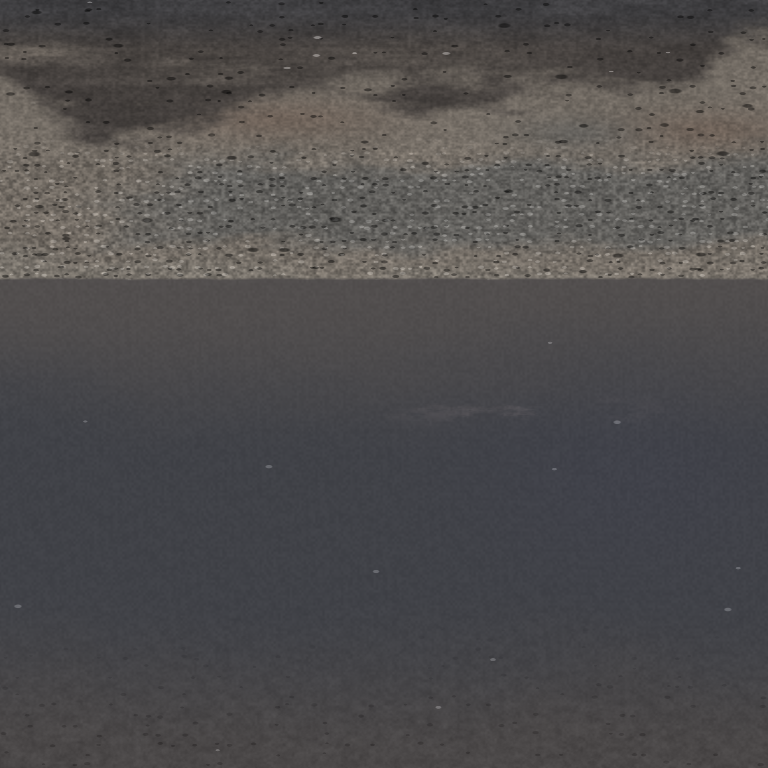
This texture is drawn by a three.js fragment shader. Its source:

```glsl
varying vec2 vUv;

const float ROAD_EDGE = 0.637;
const float EDGE_SOFTNESS = 0.0022;
const vec3 ROAD_NEAR = vec3(0.292, 0.280, 0.280);
const vec3 ROAD_MIDDLE = vec3(0.252, 0.258, 0.280);
const vec3 ROAD_FAR = vec3(0.322, 0.308, 0.306);
const vec3 SAND = vec3(0.455, 0.428, 0.397);
const vec3 RUST = vec3(0.435, 0.375, 0.335);
const vec3 GRAVEL = vec3(0.375, 0.372, 0.362);
const vec3 CURB_DUST = vec3(0.485, 0.465, 0.435);
const vec3 SOIL = vec3(0.265, 0.247, 0.237);
const vec3 SOIL_TOP = vec3(0.245, 0.243, 0.252);
const vec3 DRY_SOIL = vec3(0.385, 0.360, 0.335);
const float ROAD_GRAIN = 0.032;
const float GRAVEL_GRAIN = 0.38;

float hash(vec2 p) {
  return fract(sin(dot(p, vec2(127.1, 311.7))) * 43758.5453);
}

float noise(vec2 p) {
  vec2 i = floor(p), f = fract(p);
  f = f * f * (3.0 - 2.0 * f);
  return mix(mix(hash(i), hash(i + vec2(1.0, 0.0)), f.x),
             mix(hash(i + vec2(0.0, 1.0)), hash(i + vec2(1.0, 1.0)), f.x), f.y);
}

// Layered noise centred on zero
float fbm(vec2 p) {
  float sum = 0.0, amplitude = 0.5;
  for (int i = 0; i < 5; i++) {
    sum += amplitude * (noise(p) - 0.5);
    p = p * 2.03 + vec2(17.3, 9.1);
    amplitude *= 0.55;
  }
  return sum;
}

// Soft elliptical patch
float blob(vec2 p, vec2 centre, vec2 radius) {
  vec2 d = (p - centre) / radius;
  return exp(-dot(d, d));
}

// One randomly placed pebble in some cells of a grid
float pebbles(vec2 p, vec2 grid, float chance, float size) {
  vec2 q = p * grid, cell = floor(q);
  vec2 centre = 0.3 + 0.4 * vec2(hash(cell + 3.7), hash(cell + 8.2));
  float radius = size * (0.5 + 0.5 * hash(cell + 5.9));
  float d = length((fract(q) - centre) / vec2(1.2, 0.8));
  return step(hash(cell + 1.3), chance) * (1.0 - smoothstep(radius * 0.5, radius, d));
}

vec3 road(vec2 p) {
  float wobble = fbm(p * vec2(4.0, 7.0)) * 0.08;
  vec3 color = mix(ROAD_NEAR, ROAD_MIDDLE, smoothstep(0.0, 0.24, p.y + wobble));
  color = mix(color, ROAD_FAR, smoothstep(0.40, 0.635, p.y + wobble));
  color += vec3(0.0, 0.0, 0.010) * blob(p, vec2(0.82, 0.37), vec2(0.2, 0.12));

  // Asphalt grain, coarser towards the viewer
  float nearness = 1.0 - smoothstep(0.0, 0.25, p.y);
  float fine = noise(p * vec2(330.0, 300.0)) - 0.5;
  float coarse = fbm(p * vec2(95.0, 130.0));
  color += ROAD_GRAIN * (fine * 0.8 + coarse * (0.35 + 2.0 * nearness));

  // Worn marks and stray chips
  float scuff = blob(p, vec2(0.68, 0.464), vec2(0.15, 0.016));
  color += vec3(0.07, 0.058, 0.055) * scuff * smoothstep(0.0, 0.3, fbm(p * vec2(25.0, 75.0)));
  color += 0.16 * pebbles(p, vec2(13.0, 17.0), 0.07, 0.075);
  color -= 0.06 * nearness * pebbles(p, vec2(65.0, 80.0), 0.15, 0.3);
  return color;
}

vec3 verge(vec2 p) {
  float drift = fbm(p * vec2(7.0, 22.0));
  float streak = fbm(p * vec2(18.0, 75.0) + 4.0);
  float grain = noise(p * vec2(210.0, 250.0)) - 0.5;
  grain += 0.6 * (noise(p * vec2(390.0, 430.0)) - 0.5);

  // Sandy strip with rusty stains
  vec3 color = SAND * (1.0 + 0.20 * drift);
  float rust = blob(p, vec2(0.36, 0.845), vec2(0.13, 0.025))
             + blob(p, vec2(0.92, 0.83), vec2(0.10, 0.025));
  color = mix(color, RUST, 0.65 * min(rust, 1.0));

  // Loose gravel belt and pale dust beside the road
  float belt = smoothstep(0.665, 0.705, p.y + 0.08 * drift)
             * (1.0 - smoothstep(0.775, 0.805, p.y + 0.06 * drift));
  belt *= smoothstep(0.08, 0.34, p.x + 0.3 * drift);
  color = mix(color, GRAVEL, 0.9 * belt);
  color = mix(color, CURB_DUST, 0.7 * (1.0 - smoothstep(0.638, 0.675, p.y + 0.08 * drift)));
  color = mix(color, GRAVEL, 0.65 * blob(p, vec2(0.75, 0.826), vec2(0.075, 0.02)));

  // Damp soil with an uneven lower boundary
  float boundary = 0.881 - 0.050 * blob(p, vec2(0.17, p.y), vec2(0.14, 1.0))
                 + 0.065 * smoothstep(0.88, 0.97, p.x)
                 + 0.045 * (1.0 - smoothstep(0.0, 0.07, p.x));
  float damp = smoothstep(-0.026, 0.026, p.y - boundary + 0.13 * drift + 0.035 * streak);
  vec3 soil = mix(SOIL, SOIL_TOP, smoothstep(0.93, 0.99, p.y));
  float dry = blob(p, vec2(0.04, 0.932), vec2(0.09, 0.018))
            + 0.7 * blob(p, vec2(0.28, 0.91), vec2(0.12, 0.025))
            + 0.55 * blob(p, vec2(0.55, 0.925), vec2(0.12, 0.025));
  soil = mix(soil, DRY_SOIL, clamp(dry * (0.65 + 1.8 * streak), 0.0, 1.0));
  soil *= 1.0 + 0.35 * streak;
  color = mix(color, soil, damp);

  // Mineral grain, dark gaps and bright stones
  float lowerBand = 1.0 - smoothstep(0.77, 0.84, p.y);
  color *= 1.0 + GRAVEL_GRAIN * grain * mix(0.55, 1.0, lowerBand);
  color *= 1.0 - 0.42 * pebbles(p, vec2(75.0, 110.0), 0.10 + 0.18 * lowerBand, 0.38);
  color += 0.13 * lowerBand * pebbles(p + 0.37, vec2(90.0, 115.0), 0.28, 0.42);
  color *= 1.0 - 0.45 * pebbles(p + 0.61, vec2(28.0, 48.0), 0.09, 0.25);
  color += 0.25 * damp * pebbles(p + 0.19, vec2(24.0, 45.0), 0.04, 0.14);
  return color;
}

void main() {
  float edge = ROAD_EDGE + 0.003 * fbm(vec2(vUv.x * 45.0, 2.0));
  float side = smoothstep(edge - EDGE_SOFTNESS, edge + EDGE_SOFTNESS, vUv.y);
  gl_FragColor = vec4(mix(road(vUv), verge(vUv), side), 1.0);
}
```
